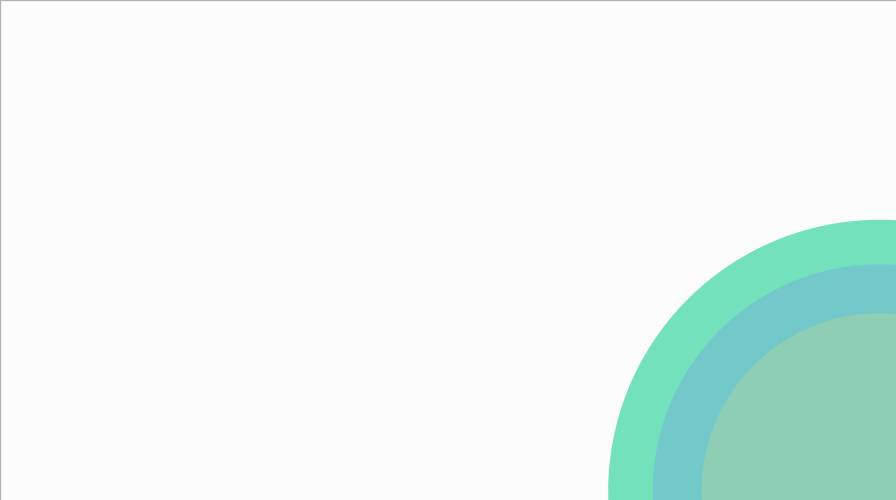
Reproduce this background procedurally as a Shadertoy shader.

```glsl
// Three concentric flat discs rise from the lower right corner of a pale sheet.
// Each disc is a signed distance turned into pixel coverage; a hairline
// borders the top and left sides. Lengths are in canvas heights.

const vec3 PAPER    = vec3(0.988);
const vec3 HAIRLINE = vec3(0.70);
const vec3 MINT     = vec3(0.451, 0.886, 0.737);
const vec3 TEAL     = vec3(0.451, 0.790, 0.792);
const vec3 SAGE     = vec3(0.557, 0.808, 0.706);

const float LINE_WIDTH = 0.0023;

// Signed distance to a disc, negative inside.
float discDistance(vec2 p, vec2 center, float radius) {
    return length(p - center) - radius;
}

// Fraction of a pixel covered by a shape at the given signed distance.
float coverage(float dist, float pixel) {
    return clamp(0.5 - dist / pixel, 0.0, 1.0);
}

// Lays a flat disc over the colour below it.
vec3 layDisc(vec3 below, vec3 tint, vec2 p, vec2 center, float radius, float pixel) {
    return mix(below, tint, coverage(discDistance(p, center, radius), pixel));
}

void mainImage(out vec4 fragColor, in vec2 fragCoord) {
    float pixel = 1.0 / iResolution.y;
    float aspect = iResolution.x * pixel;
    vec2 p = fragCoord * pixel;

    // Sheet with its hairline border
    float sideDistance = min(p.x, 1.0 - p.y) - LINE_WIDTH;
    vec3 color = mix(PAPER, HAIRLINE, coverage(sideDistance, pixel));

    // Nested discs, largest first
    vec2 center = vec2(0.9818 * aspect, 0.0175);
    color = layDisc(color, MINT, p, center, 0.543, pixel);
    color = layDisc(color, TEAL, p, center, 0.454, pixel);
    color = layDisc(color, SAGE, p, center, 0.356, pixel);

    fragColor = vec4(color, 1.0);
}
```
